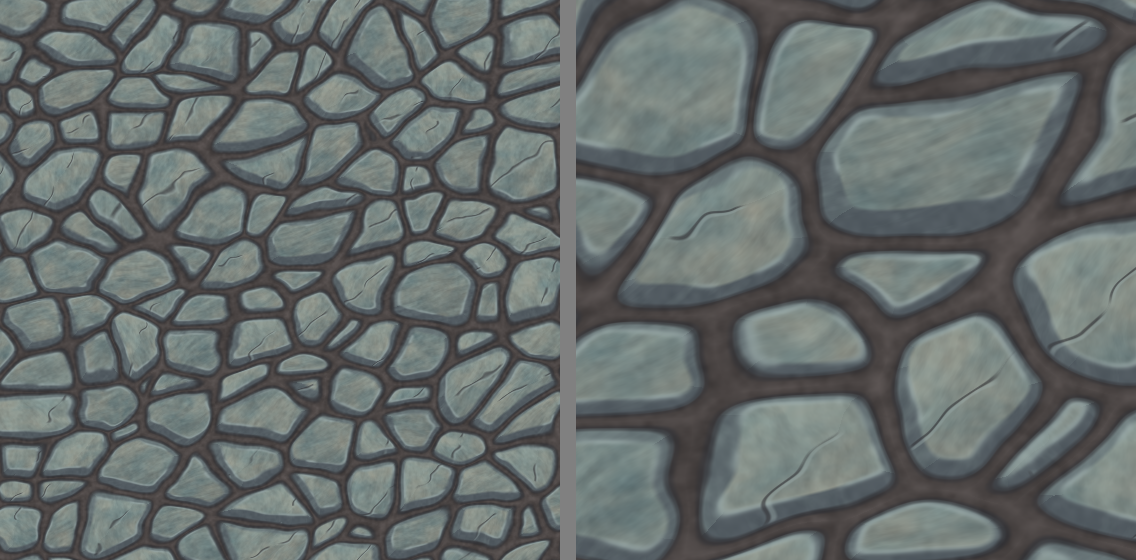
Left, the full canvas; right, a detail of the centre.
A WebGL 2 fragment shader for this texture:

```glsl
#version 300 es
precision highp float;
// Painted cobblestones: bevelled blue-green stones bedded in brown mortar.
uniform vec2 u_resolution;
out vec4 fragColor;

const vec2 GRID = vec2(10.0, 13.0);
const vec3 MORTAR = vec3(0.325, 0.300, 0.295);
const vec3 OUTLINE = vec3(0.205, 0.205, 0.220);
const vec3 SIDE_DARK = vec3(0.315, 0.350, 0.375);
const vec3 SIDE_LIT = vec3(0.435, 0.490, 0.495);
const vec3 TOP_DARK = vec3(0.405, 0.440, 0.430);
const vec3 TOP_LIT = vec3(0.550, 0.605, 0.580);
const vec3 RIM = vec3(0.610, 0.675, 0.670);

struct Stone { vec2 id; vec2 local; vec2 facing; float body; float top; };

float hash(vec2 p) {
  vec3 q = fract(p.xyx * vec3(0.1031, 0.1030, 0.0973));
  q += dot(q, q.yzx + 33.33);
  return fract((q.x + q.y) * q.z);
}

float noise(vec2 p) {
  vec2 i = floor(p), f = fract(p);
  f = f * f * (3.0 - 2.0 * f);
  return mix(mix(hash(i), hash(i + vec2(1, 0)), f.x),
             mix(hash(i + vec2(0, 1)), hash(i + vec2(1, 1)), f.x), f.y);
}

float fbm(vec2 p) {
  float sum = 0.0, amp = 0.53;
  for (int i = 0; i < 4; i++) {
    sum += amp * noise(p);
    p = mat2(1.6, 1.2, -1.2, 1.6) * p + 7.3;
    amp *= 0.5;
  }
  return sum;
}

vec2 rotate(vec2 p, float a) {
  return mat2(cos(a), -sin(a), sin(a), cos(a)) * p;
}

vec2 site(vec2 id) {
  return id + 0.5 + 0.84 * (vec2(hash(id + 11.7), hash(id + 47.3)) - 0.5);
}

float weight(vec2 id) { return 0.52 * hash(id + 83.1); }

// Squared distance reduced by the weight, so that heavy stones grow larger.
float power(vec2 q, vec2 id) {
  vec2 d = q - site(id);
  return dot(d, d) - weight(id);
}

// Finds the stone around q, with distances inside its body and its top face.
Stone findStone(vec2 q, float gap) {
  Stone s;
  float best = 1e5;
  for (int k = 0; k < 25; k++) {
    vec2 id = floor(q) + vec2(k % 5, k / 5) - 2.0;
    float w = power(q, id);
    if (w < best) { best = w; s.id = id; }
  }
  vec2 centre = site(s.id);
  float bevel = 0.55 + 1.1 * weight(s.id);
  float bodySum = 0.0, topSum = 0.0, nearest = 1e5;
  for (int k = 0; k < 25; k++) {
    if (k == 12) continue;
    vec2 id = s.id + vec2(k % 5, k / 5) - 2.0;
    vec2 span = site(id) - centre;
    vec2 normal = normalize(span);
    float d = 0.5 * (power(q, id) - best) / length(span) - gap;
    float inset = 0.055 + 0.10 * max(0.0, dot(normal, vec2(-0.25, -0.97)))
                + 0.07 * hash(id * 1.7 + s.id);
    float t = d - bevel * inset;
    bodySum += exp(-17.0 * d);
    topSum += exp(-34.0 * t);
    if (t < nearest) { nearest = t; s.facing = normal; }
  }
  s.local = q - centre;
  s.body = -log(bodySum) / 17.0;
  s.top = -log(topSum) / 34.0;
  return s;
}

// Signed distance to a wavering crack through the stone.
float crackLine(vec2 local, float seed) {
  vec2 p = rotate(local, 0.5 + 1.6 * (seed - 0.5));
  return p.y + 0.16 * (noise(p * 5.0 + seed * 90.0) - 0.5) + 0.25 * (seed - 0.5);
}

vec3 mortarColor(vec2 q, float body) {
  vec3 c = MORTAR * (0.84 + 0.32 * fbm(q * 7.0));
  return c * mix(0.82, 1.0, smoothstep(0.0, 0.11, -body));
}

vec3 stoneColor(Stone s, vec2 q, float aa) {
  float seed = hash(s.id + 5.9);
  float grain = fbm(rotate(q, seed * 2.0) * vec2(5.0, 13.0));
  float patches = fbm(q * 3.1 + 20.0) - 0.5;
  float crack = crackLine(s.local, seed);
  // Sloping sides, lit from above.
  float lit = 0.42 + 0.45 * dot(s.facing, vec2(-0.2, 0.98)) + 0.8 * (grain - 0.5);
  vec3 side = mix(SIDE_DARK, SIDE_LIT, clamp(lit, 0.0, 1.0));
  // Top face with a tilted plane on each side of the crack.
  float tone = 0.56 + 0.28 * (seed - 0.5) + 0.24 * s.local.y + 0.85 * (grain - 0.5)
             + 0.7 * patches + 0.07 * sign(crack) * step(0.4, seed);
  vec3 top = mix(TOP_DARK, TOP_LIT, clamp(tone, 0.0, 1.0));
  top += vec3(0.10, 0.0, -0.05) * patches;
  vec3 c = mix(side, top, smoothstep(-0.012 - aa, 0.012 + aa, s.top));
  // Chipped bright rim around the top face.
  float rim = exp(-pow(s.top / 0.026, 2.0)) * smoothstep(0.25, 0.75, noise(q * 5.0 + 31.0));
  c = mix(c, RIM, 0.62 * rim);
  // Broken crack with a light lip.
  float inside = smoothstep(0.0, 0.06, s.body) * step(0.4, seed)
               * smoothstep(0.42, 0.6, noise(q * 3.7 + 9.0));
  c = mix(c, OUTLINE, 0.62 * inside * (1.0 - smoothstep(0.004, 0.014 + aa, abs(crack))));
  return mix(c, RIM, 0.4 * inside * (1.0 - smoothstep(0.004, 0.02 + aa, abs(crack + 0.03))));
}

void main() {
  vec2 uv = gl_FragCoord.xy / u_resolution.y;
  float aa = GRID.y / u_resolution.y;
  vec2 q = vec2(uv.x, uv.y - 0.13 * uv.x) * GRID + 20.0;
  q += 0.55 * (vec2(noise(q * 0.6), noise(q * 0.6 + 40.0)) - 0.5);
  q += 0.10 * (vec2(noise(q * 3.0), noise(q * 3.0 + 60.0)) - 0.5);
  float gap = 0.025 + 0.06 * noise(q * 1.1 + 70.0);
  Stone s = findStone(q, gap);
  vec3 color = mix(mortarColor(q, s.body), stoneColor(s, q, aa),
                   smoothstep(-aa, aa, s.body));
  float ink = 1.0 - smoothstep(0.006, 0.026 + aa, abs(s.body));
  color = mix(color, OUTLINE, ink * (0.4 + 0.45 * noise(q * 4.0)));
  color += 0.035 * (noise(uv * 210.0) - 0.5);
  fragColor = vec4(color, 1.0);
}
```
